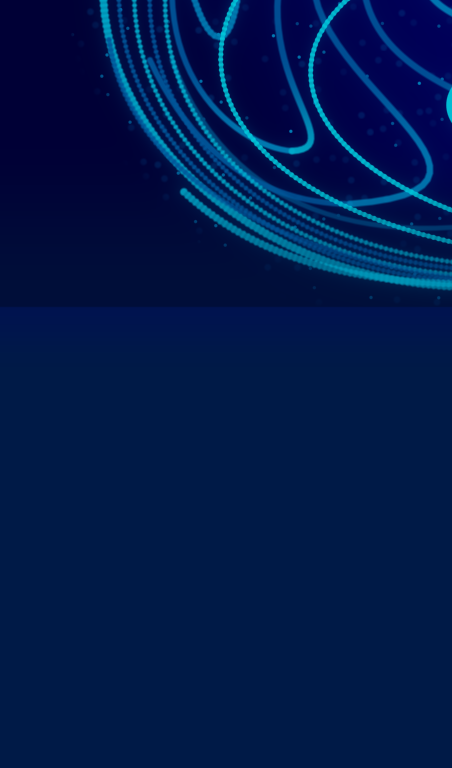
A Shadertoy shader for this background:

```glsl
const float HEIGHT = 768.0;      // design units per canvas height
const float PANEL_TOP = 307.0;   // measured downward from the top edge
const vec2 GLOBE_CENTRE = vec2(435.0, -45.0);
const float GLOBE_RADIUS = 332.0;
const vec3 CYAN = vec3(0.0, 0.80, 0.87);
const vec3 AZURE = vec3(0.0, 0.50, 0.72);
const vec3 BLUE = vec3(0.0, 0.33, 0.60);

vec2 hash2(vec2 cell) {
    vec2 h = vec2(dot(cell, vec2(127.1, 311.7)), dot(cell, vec2(269.5, 183.3)));
    return fract(sin(h) * 43758.5);
}

vec2 cubic(vec2 a, vec2 b, vec2 c, vec2 d, float t) {
    float s = 1.0 - t;
    return s * s * s * a + 3.0 * s * s * t * b + 3.0 * s * t * t * c + t * t * t * d;
}

// Distance to a cubic curve, and arc length at the nearest point
vec2 curveDistance(vec2 p, vec2 a, vec2 b, vec2 c, vec2 d) {
    const int STEPS = 24;
    vec2 nearest = vec2(1e5, 0.0), start = a;
    float travelled = 0.0;
    for (int i = 1; i <= STEPS; i++) {
        vec2 end = cubic(a, b, c, d, float(i) / float(STEPS));
        vec2 span = end - start;
        float len = length(span);
        float h = clamp(dot(p - start, span) / (len * len), 0.0, 1.0);
        float dist = length(p - start - h * span);
        if (dist < nearest.x) nearest = vec2(dist, travelled + h * len);
        travelled += len;
        start = end;
    }
    return nearest;
}

// Soft or beaded line with a faint halo
vec3 strand(vec3 base, vec2 p, vec2 a, vec2 b, vec2 c, vec2 d,
            float radius, vec3 tint, float beads, float blur) {
    vec2 near = curveDistance(p, a, b, c, d);
    float bead = 0.5 + 0.5 * cos(6.2832 * near.y / 5.2);
    float r = radius * mix(1.0, 0.65 + 0.35 * bead, beads);
    float core = 1.0 - smoothstep(r - blur, r + blur, near.x);
    core *= mix(1.0, 0.72 + 0.28 * bead, beads);
    float halo = 0.12 * exp(-near.x / (2.0 * radius));
    float fade = mix(1.0, 0.65, smoothstep(150.0, 290.0, p.y));
    return mix(base, tint, (core * 0.92 + halo * (1.0 - core)) * fade);
}

// One possible round speck in each cell of a grid
float specks(vec2 p, float size, float radius, float density, float blur) {
    vec2 cell = floor(p / size);
    vec2 rnd = hash2(cell);
    vec2 centre = (cell + 0.2 + 0.6 * rnd) * size;
    float present = step(hash2(cell + 41.0).x, density);
    float disc = 1.0 - smoothstep(radius - blur, radius + blur, length(p - centre));
    return present * disc * (0.4 + 0.6 * rnd.y);
}

vec3 night(vec2 p) {
    vec3 sky = mix(vec3(0.0, 0.0, 0.21), vec3(0.0, 0.0, 0.35),
                   smoothstep(60.0, 480.0, p.x - 0.6 * p.y));
    return mix(sky, vec3(0.0, 0.055, 0.225), smoothstep(130.0, 300.0, p.y));
}

vec3 panel(vec2 p) {
    return mix(vec3(0.0, 0.075, 0.31), vec3(0.0, 0.10, 0.28),
               smoothstep(PANEL_TOP, PANEL_TOP + 60.0, p.y));
}

vec3 globe(vec3 col, vec2 p, float px) {
    float fine = 0.8 * px, soft = 1.4 * px;

    // Drifting specks, inside and just outside the rim
    float inside = 1.0 - smoothstep(GLOBE_RADIUS + 20.0, GLOBE_RADIUS + 45.0,
                                    length(p - GLOBE_CENTRE));
    float dim = mix(1.0, 0.4, smoothstep(160.0, 290.0, p.y));
    col = mix(col, BLUE, 0.28 * inside * dim * specks(p, 17.0, 3.2, 0.3, 1.6));
    col = mix(col, AZURE, inside * dim * specks(p + 7.0, 24.0, 1.6, 0.3, fine));

    // Folded ribbons
    col = strand(col, p, vec2(172, 60), vec2(220, 190), vec2(330, 240), vec2(470, 226), 2.4, BLUE * 0.8, 0.0, soft);
    col = strand(col, p, vec2(150, 60), vec2(200, 170), vec2(280, 204), vec2(350, 204), 2.8, BLUE, 0.0, soft);
    col = strand(col, p, vec2(350, 204), vec2(540, 190), vec2(335, 95), vec2(315, -5), 3.2, mix(BLUE, AZURE, smoothstep(60.0, 180.0, p.y)), 0.0, soft);
    col = strand(col, p, vec2(172, -5), vec2(175, 100), vec2(250, 148), vec2(292, 151), 2.8, mix(BLUE, AZURE, smoothstep(60.0, 150.0, p.y)), 0.0, soft);
    col = strand(col, p, vec2(292, 151), vec2(345, 148), vec2(270, 90), vec2(278, -5), 3.2, mix(BLUE, CYAN, smoothstep(50.0, 200.0, p.y)), 0.0, soft);
    col = strand(col, p, vec2(365, -5), vec2(375, 45), vec2(420, 75), vec2(470, 97), 3.2, BLUE, 0.0, soft);
    col = strand(col, p, vec2(430, -5), vec2(440, 8), vec2(455, 15), vec2(470, 22), 3.2, AZURE, 0.0, soft);
    col = strand(col, p, vec2(193, -5), vec2(210, 50), vec2(230, 52), vec2(238, -5), 3.2, AZURE, 0.3, soft);

    // Nested rim strands, alternately bright and dim
    for (int i = 4; i >= 0; i--) {
        float k = float(i) / 4.0;
        float dimmer = mod(float(i), 2.0);
        float rim = i == 0 ? 1.0 : 0.0;
        col = strand(col, p, mix(vec2(103, -5), vec2(165, -5), k),
                     mix(vec2(110, 150), vec2(162, 150), k),
                     mix(vec2(270, 285), vec2(300, 248), k),
                     mix(vec2(470, 287), vec2(470, 264), k),
                     mix(2.3, 4.0, rim), mix(mix(CYAN, AZURE, 0.35), BLUE, dimmer), 1.0 - 0.6 * rim, soft);
    }
    col = strand(col, p, vec2(109, 40), vec2(125, 150), vec2(235, 250), vec2(470, 280), 2.6, BLUE, 0.6, soft);
    col = strand(col, p, vec2(184, 192), vec2(260, 262), vec2(360, 283), vec2(470, 284), 3.8, mix(CYAN, AZURE, 0.4), 0.5, soft);

    // Bright foreground threads
    col = strand(col, p, vec2(238, -5), vec2(180, 100), vec2(270, 205), vec2(470, 246), 2.5, CYAN, 0.7, fine);
    col = strand(col, p, vec2(352, -5), vec2(265, 70), vec2(320, 165), vec2(470, 217), 2.5, CYAN, 0.5, fine);
    return strand(col, p, vec2(462, 80), vec2(445, 95), vec2(445, 115), vec2(462, 130), 3.0, CYAN, 0.0, fine);
}

void mainImage(out vec4 fragColor, in vec2 fragCoord) {
    float px = HEIGHT / iResolution.y;
    vec2 p = vec2(fragCoord.x, iResolution.y - fragCoord.y) * px;
    vec3 col = panel(p);
    if (p.y < PANEL_TOP + px) {
        vec3 scene = globe(night(p), p, px);
        col = mix(scene, col, smoothstep(PANEL_TOP - px, PANEL_TOP + px, p.y));
    }
    fragColor = vec4(col, 1.0);
}
```
